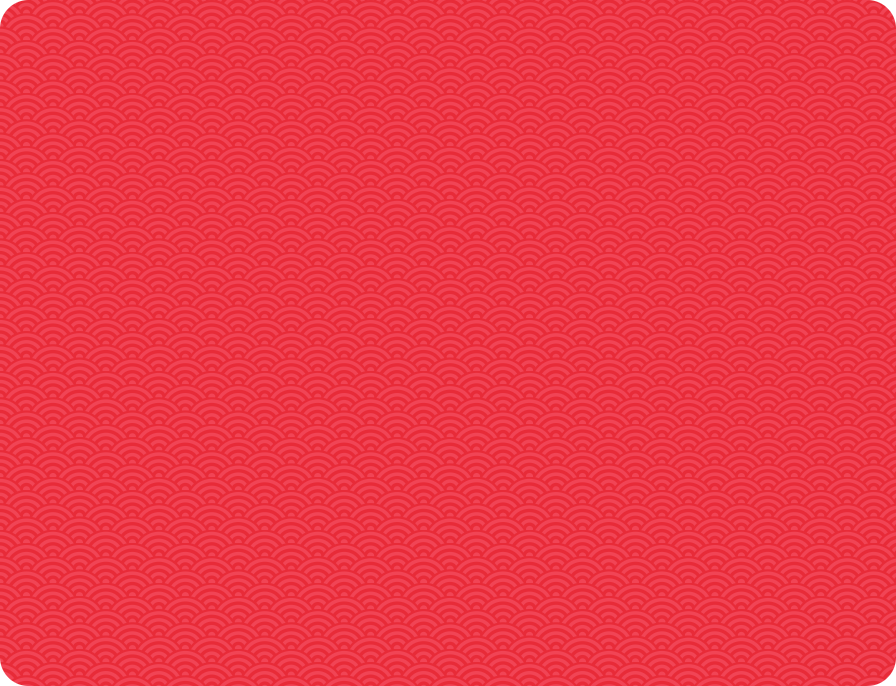
Reproduce this pattern procedurally as a Shadertoy shader.

```glsl
// Seigaiha waves: staggered rows of overlapping discs on a red card with rounded corners.
// Each disc carries concentric light rings around a dot; rows are painted from
// top to bottom, so every lower row hides the bottom half of the row above.

const float REPEATS_ACROSS = 16.92;   // wave widths across the canvas
const float ROW_STEP       = 0.25;    // row spacing, in wave widths
const float DISC_RADIUS    = 0.5;     // in wave widths
const float RING_PITCH     = 0.13;    // distance between light rings
const float RING_HALF      = 0.033;   // half the width of a light ring
const float DOT_CORE       = 0.035;   // radius of the innermost ring centre
const float CORNER_RADIUS  = 0.032;   // in canvas widths
const vec3  DEEP_RED  = vec3(0.91, 0.17, 0.22);
const vec3  LIGHT_RED = vec3(0.945, 0.265, 0.335);
const vec3  PAPER     = vec3(1.0);

// Coverage of a shape from its signed distance, one pixel soft.
float coverage(float dist, float pixel) {
    return clamp(0.5 - dist / pixel, 0.0, 1.0);
}

// Signed distance to the nearest light ring; the innermost one fills into a dot.
float ringDistance(float radius) {
    float turn = (max(radius, DOT_CORE) - DOT_CORE) / RING_PITCH;
    return abs(fract(turn + 0.5) - 0.5) * RING_PITCH - RING_HALF;
}

// Signed distance to a rectangle with rounded corners.
float roundedBox(vec2 p, vec2 halfSize, float corner) {
    vec2 q = abs(p) - halfSize + corner;
    return length(max(q, 0.0)) + min(max(q.x, q.y), 0.0) - corner;
}

// Amount of light red at p, with y pointing down.
float waves(vec2 p, float pixel) {
    float light = 0.0;
    float firstRow = floor(p.y / ROW_STEP) - 1.0;
    for (int i = 0; i < 4; i++) {
        float row = firstRow + float(i);
        float shift = 0.5 * mod(row, 2.0);
        vec2 local = vec2(fract(p.x - shift + 0.5) - 0.5, p.y - row * ROW_STEP);
        float radius = length(local);
        float ring = coverage(ringDistance(radius), pixel);
        light = mix(light, ring, coverage(radius - DISC_RADIUS, pixel));
    }
    return light;
}

void mainImage(out vec4 fragColor, in vec2 fragCoord) {
    // Canvas units: width 1, measured from the upper left
    float pixel = 1.0 / iResolution.x;
    vec2 size = vec2(1.0, iResolution.y * pixel);
    vec2 uv = vec2(fragCoord.x, iResolution.y - fragCoord.y) * pixel;

    // Wave pattern
    float light = waves(uv * REPEATS_ACROSS, pixel * REPEATS_ACROSS);
    vec3 color = mix(DEEP_RED, LIGHT_RED, light);

    // Rounded card edge
    float card = roundedBox(uv - 0.5 * size, 0.5 * size, CORNER_RADIUS);
    color = mix(PAPER, color, coverage(card, pixel));

    fragColor = vec4(color, 1.0);
}
```
